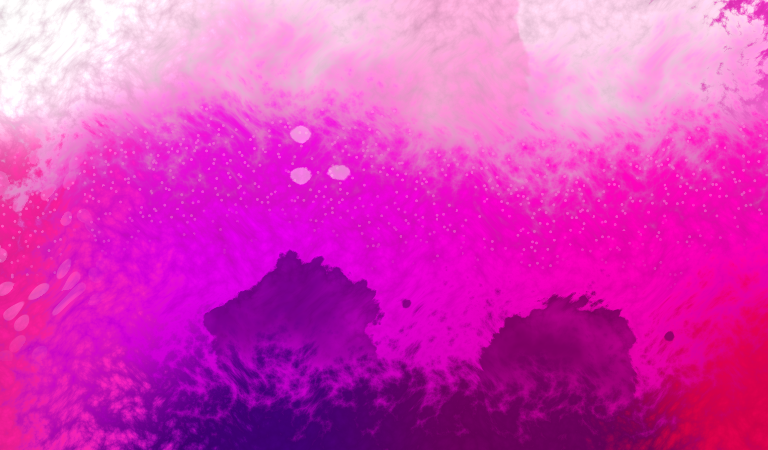
Give the GLSL for this background, as a WebGL 1 fragment shader.

```glsl
precision highp float;
uniform vec2 u_resolution;

const float ASPECT = 1.707;
const float WASH_SCALE = 5.0;
const float GRAIN_SCALE = 28.0;
const float GRAIN_CONTRAST = 0.13;
const vec3 WHITE = vec3(1.0, 0.985, 0.99);
const vec3 BLUSH = vec3(0.98, 0.81, 0.91);
const vec3 PINK = vec3(0.955, 0.54, 0.83);
const vec3 ROSE = vec3(0.89, 0.13, 0.67);
const vec3 VIOLET = vec3(0.84, 0.0, 0.87);
const vec3 MAGENTA = vec3(0.93, 0.0, 0.68);
const vec3 INDIGO = vec3(0.21, 0.0, 0.41);
const vec3 PLUM = vec3(0.37, 0.0, 0.32);
const vec3 CRIMSON = vec3(0.83, 0.0, 0.22);
const vec2 STAIN_POS = vec2(0.664, 0.303);
const vec2 STAIN_STEP = vec2(0.585, -0.072);
const vec2 BLOT_OFFSET = vec2(0.239, 0.022);

vec2 hash2(vec2 p) {
  return fract(sin(vec2(dot(p, vec2(127.1, 311.7)), dot(p, vec2(269.5, 183.3)))) * 4375.85);
}

// Nearest feature distance and a random value for its cell
vec2 cells(vec2 p) {
  vec2 base = floor(p);
  vec2 best = vec2(9.0, 0.0);
  for (int j = -1; j <= 1; j++) {
    for (int i = -1; i <= 1; i++) {
      vec2 id = base + vec2(float(i), float(j));
      vec2 rnd = hash2(id);
      float d = length(id + rnd - p);
      if (d < best.x) best = vec2(d, fract(rnd.x * 7.3 + rnd.y * 3.1));
    }
  }
  return best;
}

// Layered cellular noise centred near zero
float blotches(vec2 p) {
  float sum = 0.0;
  float amp = 1.0;
  for (int i = 0; i < 4; i++) {
    sum += amp * (cells(p).x - 0.47);
    p = mat2(0.8, 0.6, -0.6, 0.8) * p * 2.1 + 5.3;
    amp *= 0.55;
  }
  return sum;
}

vec2 sineWarp(vec2 p) {
  return p + 0.03 * sin(p.yx * 9.0 + vec2(0.4, 2.1))
           + 0.014 * sin(p.yx * 23.0 + vec2(1.7, 0.2))
           + 0.006 * sin(p.yx * 57.0 + vec2(3.0, 1.1));
}

float below(float edge0, float edge1, float v) {
  return 1.0 - smoothstep(edge0, edge1, v);
}

void main() {
  vec2 uv = gl_FragCoord.xy / u_resolution;
  vec2 p = uv * vec2(ASPECT, 1.0);
  vec2 warped = sineWarp(p);
  float wash = blotches(warped * WASH_SCALE);
  float grain = blotches(warped * GRAIN_SCALE);
  float rough = 0.1 * wash + 0.13 * grain;

  // Saturated middle band
  vec3 color = mix(ROSE, VIOLET, smoothstep(0.0, 0.24, uv.x + rough));
  color = mix(color, MAGENTA, smoothstep(0.3, 0.85, uv.x));
  color = mix(color, ROSE, 0.35 * smoothstep(0.4, 0.62, uv.y + rough));

  // Pale upper wash
  float shore = 0.62 + 0.05 * cos(7.85 * (uv.x - 0.32)) - 0.1 * below(0.0, 0.13, uv.x);
  float rise = uv.y - shore + rough;
  vec3 pale = mix(PINK, BLUSH, smoothstep(0.08, 0.34, rise + 0.08 * wash));
  float corner = length((uv - vec2(0.0, 1.0)) * vec2(1.5, 1.0));
  pale = mix(pale, WHITE, below(0.05, 0.42, corner + 1.3 * rough));
  color = mix(color, pale, smoothstep(-0.09, 0.15, rise));

  // Rose veil with a crisp right rim
  vec2 veil = (p - vec2(0.96, 0.88)) / vec2(0.2, 0.3);
  float veilMask = below(0.94, 1.0, length(veil) + 0.25 * wash);
  veilMask *= smoothstep(-1.0, 0.1, veil.x) * smoothstep(-0.9, -0.3, veil.y);
  color = mix(color, vec3(0.94, 0.52, 0.76), 0.5 * veilMask);

  // Coloured side edges
  float rightEdge = smoothstep(0.93, 1.01, uv.x + rough) * smoothstep(0.62, 0.9, uv.y);
  color = mix(color, vec3(0.92, 0.1, 0.72), 0.85 * rightEdge);
  float leftEdge = below(0.0, 0.06, uv.x + 0.7 * rough) * below(0.6, 0.78, uv.y);
  color = mix(color, vec3(0.9, 0.1, 0.52), 0.7 * leftEdge);

  // Mottles on the left and fine spatter along the shore
  vec2 mottle = cells(warped * 24.0);
  float mottleMask = below(0.36, 0.44, mottle.x) * step(0.5, mottle.y);
  mottleMask *= below(0.04, 0.16, uv.x) * smoothstep(0.15, 0.35, uv.y) * below(0.6, 0.8, uv.y);
  color = mix(color, PINK, 0.45 * mottleMask);
  vec2 fleck = cells(p * 75.0);
  float fleckMask = below(0.16, 0.32, fleck.x) * step(0.7, fleck.y);
  color = mix(color, PINK, 0.5 * fleckMask * below(0.04, 0.2, abs(rise + 0.03)));

  // Dark pool and red lower corner
  vec3 ink = mix(INDIGO, PLUM, smoothstep(0.36, 0.62, uv.x));
  float pool = below(0.0, 0.29, uv.y + 1.6 * rough) * smoothstep(0.03, 0.26, uv.x + rough);
  color = mix(color, ink, 0.95 * pool * (1.0 - 0.65 * smoothstep(0.84, 0.97, uv.x)));
  float redGlow = below(0.05, 0.32, length((uv - vec2(1.0, 0.1)) * vec2(1.5, 1.0)) + rough);
  color = mix(color, CRIMSON, 0.8 * redGlow);

  // Peaked stains, each with a small blot beside it
  vec3 stainInk = mix(vec3(0.42, 0.0, 0.5), vec3(0.46, 0.0, 0.36), smoothstep(0.4, 0.7, uv.x));
  for (int i = 0; i < 2; i++) {
    vec2 k = p - STAIN_POS - float(i) * STAIN_STEP;
    float roof = 0.12 - 0.8 * max(-k.x - 0.02, 0.0) - 0.35 * max(k.x + 0.02, 0.0);
    float d = max(k.y - roof, abs(k.x) - 0.18) + 0.05 * wash + 0.02 * grain;
    float body = below(-0.006, 0.006, d) * smoothstep(-0.15, -0.03, k.y + 0.1 * wash);
    float rim = below(0.0, 0.03, abs(d));
    color = mix(color, stainInk, body * clamp(0.72 + 0.15 * rim - 0.5 * wash, 0.3, 0.92));
    float blot = below(0.007, 0.012, length(k - BLOT_OFFSET) + 0.006 * grain);
    color = mix(color, stainInk, 0.75 * blot);
  }

  // Pale water drops
  for (int i = 0; i < 3; i++) {
    float n = float(i);
    vec2 k = p - vec2(0.668 + 0.086 * mod(n, 2.0), 0.61 + 0.008 * n + 0.075 * floor(n * 0.5));
    float d = length(k * vec2(1.0, 1.3)) + 0.008 * grain;
    color = mix(color, BLUSH, 0.55 * below(0.019, 0.025, d));
  }

  color *= 1.0 - GRAIN_CONTRAST * grain - 0.05 * wash;
  gl_FragColor = vec4(clamp(color, 0.0, 1.0), 1.0);
}
```
